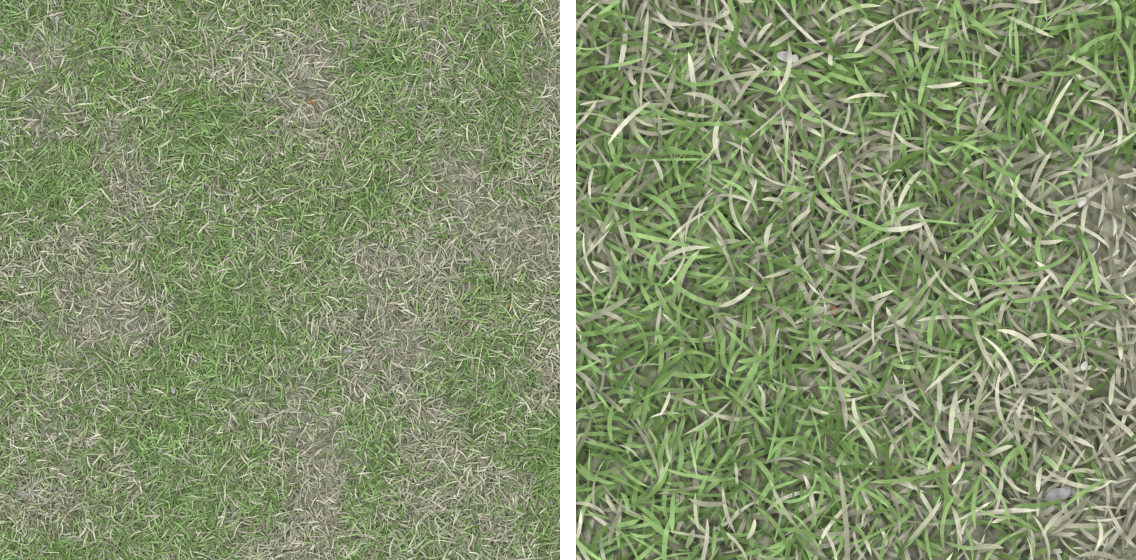
Left: the whole. Right: its middle third, enlarged.
Write a Shadertoy shader that draws this texture.

```glsl
const int LAYERS = 18;
const float BLADE_CELL = 0.021;      // grid spacing of the short blades
const float BLADE_WIDTH = 0.00125;   // half width at the middle
const float BLADE_OPACITY = 0.88;
const float STALK_CELL = 0.06;       // grid spacing of the long dry stalks
const float STALK_DENSITY = 0.20;
const float PEBBLE_CELL = 0.085;
const float PEBBLE_DENSITY = 0.28;
const float SHADOW = 0.12;
const float GREEN_SHARE = 0.50;
const float PATCH_CONTRAST = 1.35;
const float EXPOSURE = 1.03;

const vec3 SOIL_DARK = vec3(0.31, 0.33, 0.25);
const vec3 SOIL_LIGHT = vec3(0.55, 0.56, 0.47);
const vec3 SOIL_BARE = vec3(0.60, 0.60, 0.55);
const vec3 DRY_DARK = vec3(0.48, 0.49, 0.40);
const vec3 DRY_LIGHT = vec3(0.88, 0.87, 0.78);
const vec3 GREEN_DARK = vec3(0.36, 0.47, 0.25);
const vec3 GREEN_LIGHT = vec3(0.63, 0.77, 0.50);
const vec3 STONE = vec3(0.66, 0.67, 0.67);
const vec3 STONE_PALE = vec3(0.90, 0.90, 0.87);
const vec3 RUST = vec3(0.68, 0.48, 0.35);

vec4 hash4(vec3 p) {
    vec4 q = fract(p.xyzx * vec4(0.1031, 0.1030, 0.0973, 0.1099));
    q += dot(q, q.wzxy + 33.33);
    return fract((q.xxyz + q.yzzw) * q.zywx);
}

float valueNoise(vec2 p, float seed) {
    vec2 i = floor(p), f = fract(p);
    f = f * f * (3.0 - 2.0 * f);
    float a = hash4(vec3(i, seed)).x;
    float b = hash4(vec3(i + vec2(1, 0), seed)).x;
    float c = hash4(vec3(i + vec2(0, 1), seed)).x;
    float d = hash4(vec3(i + vec2(1, 1), seed)).x;
    return mix(mix(a, b, f.x), mix(c, d, f.x), f.y);
}

float fbm(vec2 p, float seed) {
    float sum = 0.0, amp = 0.533;
    for (int i = 0; i < 4; i++) {
        sum += amp * valueNoise(p, seed + float(i));
        p = mat2(1.6, 1.2, -1.2, 1.6) * p;
        amp *= 0.5;
    }
    return sum;
}

mat2 rotation(float a) {
    float c = cos(a), s = sin(a);
    return mat2(c, s, -s, c);
}

// Curved, tapering strands scattered over a turned grid, each with a soft shadow
void addStrands(inout vec3 col, vec2 p, float seed, float cell, float width,
                float density, float green, float light, float px) {
    vec2 g = rotation(seed * 1.7) * p / cell + seed * 7.3 + 50.0;
    vec2 home = floor(g);
    for (int y = -1; y <= 1; y++)
    for (int x = -1; x <= 1; x++) {
        vec2 id = home + vec2(x, y);
        vec4 place = hash4(vec3(id, seed));
        vec4 look = hash4(vec3(id, seed + 91.7));
        if (look.x > density) continue;

        vec2 q = rotation(place.z * 6.2832) * (g - id - place.xy) * cell;
        float halfLen = cell * mix(0.3, 0.88, place.w);
        float u = q.x / halfLen;
        float v = q.y - (look.y - 0.5) * 0.6 * halfLen * u * u;
        float w = width * mix(0.55, 1.3, look.z) * (1.0 - u * u * u * u);

        float shade = smoothstep(2.0 * width, 0.0, abs(v + width) - w);
        col *= 1.0 - SHADOW * shade * smoothstep(1.0, 0.7, abs(u));

        float isGreen = smoothstep(-0.06, 0.06, green - fract(look.w * 17.0));
        float tone = look.w;
        vec3 dry = mix(DRY_DARK, DRY_LIGHT, tone);
        vec3 fresh = mix(GREEN_DARK, GREEN_LIGHT, tone);
        vec3 tint = mix(dry, fresh, isGreen) * light * (1.0 + 0.12 * u);
        float mask = smoothstep(0.9 * px, -0.9 * px, abs(v) - w);
        col = mix(col, tint, BLADE_OPACITY * mask);
    }
}

// Sparse stones and rusty scraps with uneven outlines
void addPebbles(inout vec3 col, vec2 p, float px) {
    vec2 g = p / PEBBLE_CELL;
    vec2 id = floor(g);
    vec4 place = hash4(vec3(id, 211.0));
    vec4 look = hash4(vec3(id, 223.0));
    if (look.x > PEBBLE_DENSITY) return;
    vec2 q = (g - id - mix(vec2(0.2), vec2(0.8), place.xy)) * PEBBLE_CELL;
    q = rotation(place.z * 6.2832) * q * vec2(0.8, 1.3);
    float radius = mix(0.002, 0.0085, place.w * place.w);
    float d = length(q) - radius * (0.65 + 0.7 * valueNoise(p * 230.0, 5.0));
    vec3 tint = mix(STONE_PALE, STONE, smoothstep(0.003, 0.006, radius));
    tint = mix(tint, RUST, step(0.8, look.y));
    tint *= 0.88 + 0.2 * valueNoise(p * 350.0, 8.0);
    col *= 1.0 - 0.25 * smoothstep(0.003, 0.0, d);
    col = mix(col, tint, 0.9 * smoothstep(px, -px, d));
}

void mainImage(out vec4 fragColor, in vec2 fragCoord) {
    float px = 1.0 / iResolution.y;
    vec2 p = fragCoord * px;

    // Broad patches of fresh growth and worn soil
    float green = GREEN_SHARE + PATCH_CONTRAST * (fbm(p * 9.0 + 3.0, 11.0) - 0.5);
    float bare = smoothstep(0.54, 0.78, fbm(p * 7.0 + 17.0, 31.0));
    green = clamp(green - 0.25 * bare, 0.10, 0.85);

    // Soil
    float crumbs = fbm(p * 130.0, 51.0);
    vec3 col = mix(SOIL_DARK, SOIL_LIGHT, smoothstep(0.25, 0.75, crumbs));
    col = mix(col, SOIL_BARE * (0.75 + 0.5 * crumbs), 0.65 * bare);

    // Grass from the shaded bottom to the lit top
    float density = mix(1.0, 0.5, bare);
    for (int i = 0; i < LAYERS; i++) {
        float height = float(i) / float(LAYERS - 1);
        float cell = BLADE_CELL * (0.85 + 0.4 * fract(float(i) * 0.618));
        addStrands(col, p, float(i) + 1.0, cell, BLADE_WIDTH, density, green,
                   mix(0.84, 1.08, height), px);
        if (i == LAYERS - 4) addPebbles(col, p, px);
    }
    addStrands(col, p, 41.0, STALK_CELL, BLADE_WIDTH, STALK_DENSITY, -0.1, 1.0, px);

    col *= EXPOSURE * (0.94 + 0.12 * valueNoise(p * 300.0, 71.0));
    fragColor = vec4(clamp(col, 0.0, 1.0), 1.0);
}
```
